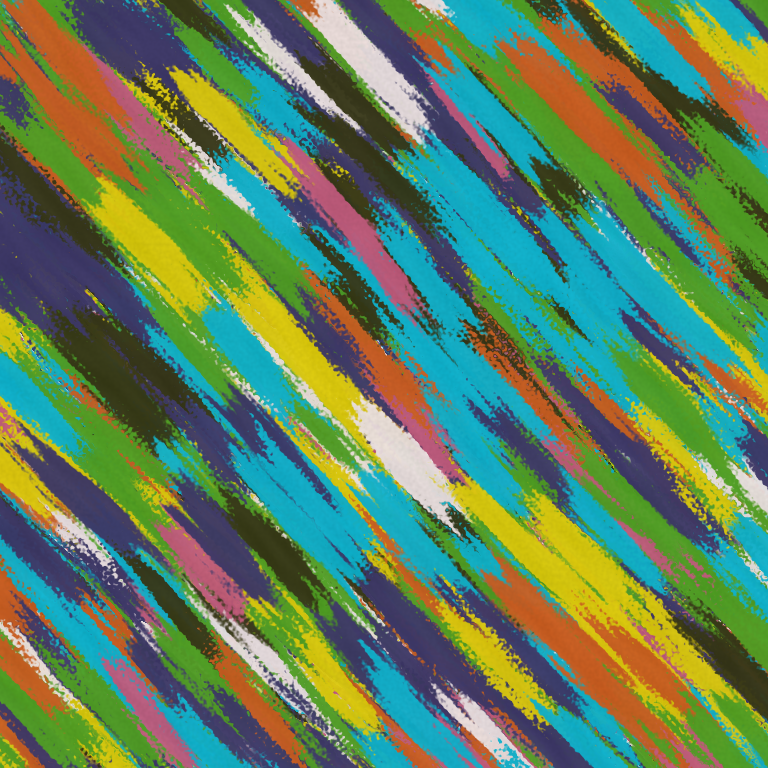
This texture is drawn by a WebGL 2 fragment shader. Its source:

```glsl
#version 300 es
precision highp float;
// Diagonal dry-brush strokes in vivid inks, falling from upper left to lower right.
// Jittered grids of tapered strokes are painted in layers; each stroke edge is
// frayed by gradient noise stretched along the stroke and by a fine paper grain.
uniform vec2 u_resolution;
out vec4 fragColor;

vec3 hash3(vec2 p) {
    vec3 q = fract(vec3(p.xyx) * vec3(0.1031, 0.1030, 0.0973));
    q += dot(q, q.yxz + 33.33);
    return fract((q.xxy + q.yzz) * q.zyx);
}

float gradientDot(vec2 corner, vec2 offset) {
    float angle = 6.2832 * hash3(corner).x;
    return dot(vec2(cos(angle), sin(angle)), offset);
}

float gradientNoise(vec2 p) {
    vec2 i = floor(p), f = fract(p);
    vec2 w = f * f * f * (f * (f * 6.0 - 15.0) + 10.0);
    float low = mix(gradientDot(i, f), gradientDot(i + vec2(1, 0), f - vec2(1, 0)), w.x);
    float high = mix(gradientDot(i + vec2(0, 1), f - vec2(0, 1)),
                     gradientDot(i + vec2(1, 1), f - vec2(1, 1)), w.x);
    return mix(low, high, w.y);
}

// Picks an ink so that t in 0..1 yields each colour by its share
vec3 inkColor(float t) {
    if (t < 0.16) return vec3(0.24, 0.22, 0.40);  // indigo
    if (t < 0.35) return vec3(0.31, 0.61, 0.14);  // green
    if (t < 0.48) return vec3(0.77, 0.36, 0.13);  // orange
    if (t < 0.66) return vec3(0.06, 0.68, 0.78);  // cyan
    if (t < 0.76) return vec3(0.21, 0.21, 0.09);  // dark olive
    if (t < 0.87) return vec3(0.84, 0.77, 0.05);  // yellow
    if (t < 0.94) return vec3(0.74, 0.35, 0.48);  // pink
    return vec3(0.90, 0.86, 0.86);                // white
}

void main() {
    vec2 p = gl_FragCoord.xy / min(u_resolution.x, u_resolution.y);

    // x runs along the strokes, y across them, with a slight bend
    vec2 brush = vec2(dot(p, vec2(0.68, -0.73)), dot(p, vec2(0.73, 0.68)));
    brush.y += 0.015 * gradientNoise(brush * vec2(2.5, 4.0) + 7.0);

    float grain = gradientNoise(p * 190.0) + 0.35 * gradientNoise(p * 300.0 + 50.0);

    // Ground of long streaks in every ink
    float ground = gradientNoise(brush * vec2(4.0, 22.0) + 63.0);
    vec3 color = inkColor(fract(0.1 + 2.0 * ground));

    for (int layer = 0; layer < 7; layer++) {
        float k = float(layer);
        vec2 cellSize = vec2(0.31, 0.072) * mix(1.15, 0.6, k / 6.0);
        float presence = mix(1.0, 0.45, k / 6.0);

        // Bristle marks: long thin noise, different for every layer
        float bristles = gradientNoise(brush * vec2(7.0, 75.0) + 31.0 * k)
                       + 0.5 * gradientNoise(brush * vec2(16.0, 160.0) + 17.0 * k);

        vec2 q = brush / cellSize + 40.0 + 13.7 * k;
        for (int j = -1; j <= 1; j++) {
            float row = floor(q.y) + float(j);
            float along = q.x + 5.0 * hash3(vec2(row, 91.0 + k)).x;
            for (int i = -1; i <= 1; i++) {
                vec2 cell = vec2(floor(along) + float(i), row);
                vec3 place = hash3(cell + 57.0 * k);
                vec3 form = hash3(cell + 57.0 * k + 211.0);
                if (place.z > presence) continue;

                // Stroke coordinates: -1..1 along and across, slightly tilted
                vec2 center = cell + 0.5 + 0.5 * (place.xy - 0.5);
                vec2 s = (vec2(along, q.y) - center)
                       / vec2(mix(0.45, 0.7, form.x), mix(0.38, 0.65, form.y));
                s.y += (form.z - 0.5) * 0.6 * s.x;

                // Solid core, ragged ends and speckled sides
                float body = min(2.2 * (1.0 - abs(s.x)),
                                 1.7 * (1.0 - abs(s.y) - 0.25 * s.x * s.x));
                float dryness = fract(form.x * 7.0 + form.z * 3.0);
                float ink = body - 0.15 - 0.4 * dryness * dryness
                          + 1.3 * bristles + mix(0.35, 0.95, dryness) * grain;

                float pick = fract(dot(cell, vec2(0.7549, 0.5698)) + 0.618 * k
                                   + 0.4 * fract(form.y * 11.0));
                color = mix(color, inkColor(pick), 0.96 * smoothstep(-0.26, 0.26, ink));
            }
        }
    }

    // Faint uneven ink and paper tooth
    color *= 1.0 + 0.04 * grain;
    color += 0.03 * gradientNoise(brush * vec2(12.0, 60.0) + 90.0);
    fragColor = vec4(clamp(color, 0.0, 1.0), 1.0);
}
```
